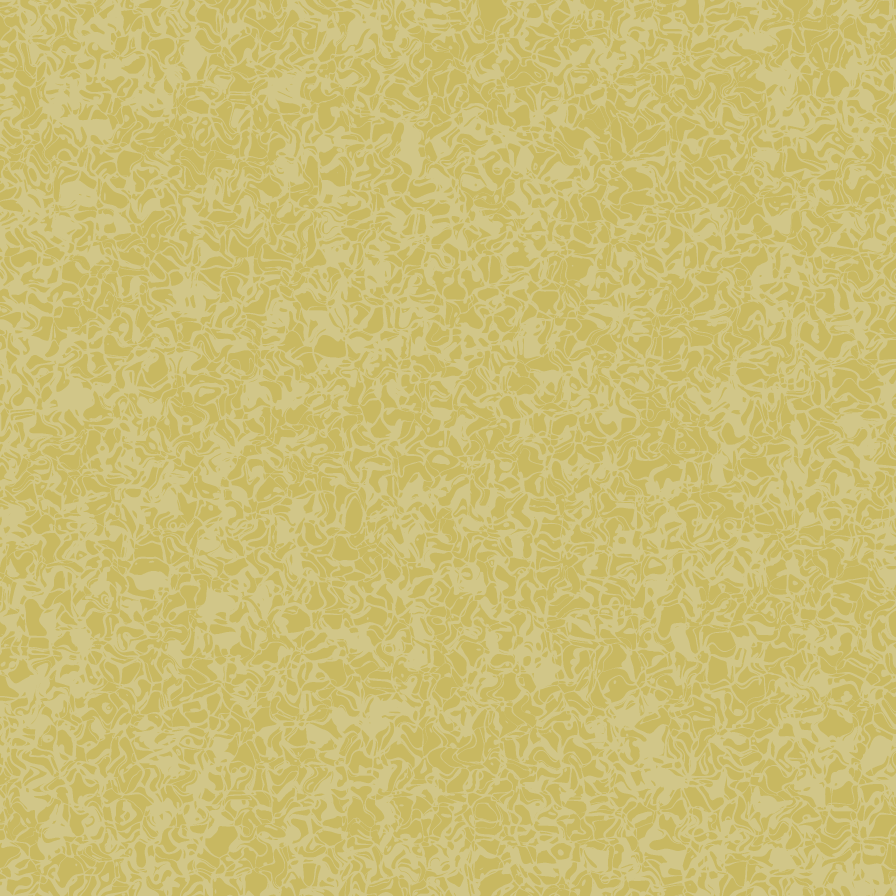
This texture is drawn by a Shadertoy shader. Its source:

```glsl
// Two-tone straw-coloured paper: tangled pale fibres, veins and flecks on ochre.

#define OCHRE vec3(0.785, 0.722, 0.380)
#define STRAW vec3(0.818, 0.776, 0.533)
#define VEIN_SCALE 50.0      // vein cells across the canvas
#define VEIN_WIDTH 0.12      // in cells
#define SQUIGGLE_SCALE 85.0
#define SQUIGGLE_WIDTH 0.06  // band of noise values
#define FLECK_SCALE 130.0
#define FLECK_LEVEL 0.79
#define WARP_SCALE 58.0
#define WARP_AMOUNT 0.013
#define CLUMP_SCALE 24.0
#define SAMPLES 3            // antialiasing grid per pixel side

vec2 hash2(vec2 p) {
    vec3 q = fract(p.xyx * vec3(0.1031, 0.1030, 0.0973));
    q += dot(q, q.yzx + 33.33);
    return fract((q.xx + q.yz) * q.zy);
}

// Two independent channels of smooth value noise.
vec2 noise2(vec2 p) {
    vec2 cell = floor(p);
    vec2 f = fract(p);
    f = f * f * (3.0 - 2.0 * f);
    vec2 low = mix(hash2(cell), hash2(cell + vec2(1.0, 0.0)), f.x);
    vec2 high = mix(hash2(cell + vec2(0.0, 1.0)), hash2(cell + 1.0), f.x);
    return mix(low, high, f.y);
}

// Gap between the nearest and second nearest cell points; zero on cell borders.
float cellGap(vec2 p) {
    vec2 cell = floor(p);
    float nearest = 8.0;
    float second = 8.0;
    for (int y = -1; y <= 1; y++) {
        for (int x = -1; x <= 1; x++) {
            vec2 corner = cell + vec2(x, y);
            float d = length(corner + hash2(corner) - p);
            second = min(second, max(nearest, d));
            nearest = min(nearest, d);
        }
    }
    return second - nearest;
}

// 1 on a pale fibre, 0 on the ground.
float fibre(vec2 uv) {
    vec2 p = uv + 3.0;
    vec2 q = p + WARP_AMOUNT * (2.0 * noise2(p * WARP_SCALE) - 1.0);

    // Uneven density: wide clumps and finer swelling along each strand
    vec2 clump = noise2(p * CLUMP_SCALE);
    vec2 swell = noise2(q * WARP_SCALE * 1.3 + 17.0);
    vec2 width = mix(vec2(0.35), vec2(1.65), clump) * mix(vec2(0.2), vec2(1.8), swell);

    float vein = VEIN_WIDTH * width.x - cellGap(q * VEIN_SCALE);
    float contour = abs(noise2(q * SQUIGGLE_SCALE + 41.0).x - 0.5);
    float squiggle = SQUIGGLE_WIDTH * width.y - contour;
    float fleck = noise2(q * FLECK_SCALE + 73.0).y - FLECK_LEVEL;
    return step(0.0, max(max(vein, squiggle), fleck));
}

void mainImage(out vec4 fragColor, in vec2 fragCoord) {
    // Average a grid of samples for smooth edges
    float coverage = 0.0;
    for (int y = 0; y < SAMPLES; y++) {
        for (int x = 0; x < SAMPLES; x++) {
            vec2 offset = (vec2(x, y) + 0.5) / float(SAMPLES) - 0.5;
            coverage += fibre((fragCoord + offset) / iResolution.y);
        }
    }
    coverage /= float(SAMPLES * SAMPLES);
    fragColor = vec4(mix(OCHRE, STRAW, coverage), 1.0);
}
```
